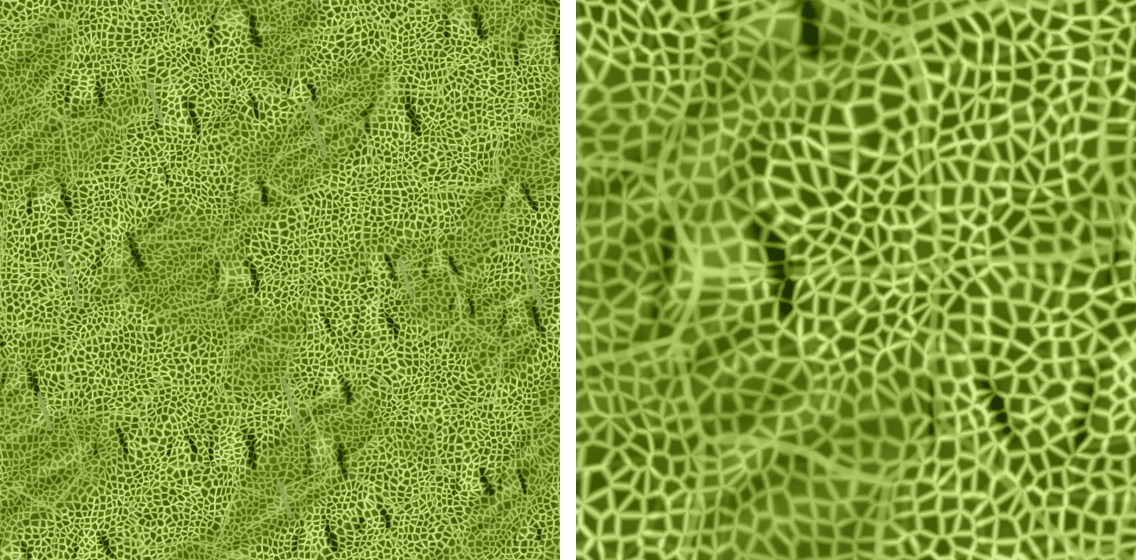
Left, the full canvas; right, a detail of the centre.
Reproduce this texture procedurally as a Shadertoy shader.

```glsl
// A green leaf surface: nested cellular nets form the veins, from fine mesh to main
// branches. Scattered arched blisters with dark rims, short pale ribs and soft
// diagonal folds are added to one tone value, which a green ramp then colours.
#define MESH_CELLS 86.0
#define TWIG_CELLS 24.0
#define BRANCH_CELLS 7.5
#define BLISTER_GRID 8.0
#define BLISTER_SHARE 0.6
#define RIB_GRID 4.6
#define RIB_SHARE 0.5
#define MESH_CONTRAST 0.86
#define FOLD_DEPTH 0.17
#define DARK_GREEN vec3(0.25, 0.34, 0.01)
#define PALE_GREEN vec3(0.78, 0.88, 0.51)
#define RIB_GREEN vec3(0.58, 0.66, 0.36)

vec2 hash2(vec2 p) {
    return fract(sin(vec2(dot(p, vec2(127.1, 311.7)), dot(p, vec2(269.5, 183.3)))) * 43758.5);
}

// Layered sines, about -1 to 1
float waves(vec2 p) {
    return 0.5 * sin(p.x + 1.7 * sin(p.y * 0.8 + 1.0))
         + 0.3 * sin(p.y * 1.7 - 1.4 * sin(p.x * 1.3))
         + 0.2 * sin(dot(p, vec2(2.3, -1.9)) + 2.0);
}

// Cellular noise: x = distance to the cell border, y = random value of the cell
vec2 cellNet(vec2 p) {
    vec2 base = floor(p), f = fract(p), nearCell = vec2(0.0), nearPoint = vec2(0.0);
    float best = 9.0;
    for (int j = -1; j <= 1; j++)
    for (int i = -1; i <= 1; i++) {
        vec2 g = vec2(i, j);
        vec2 r = g + 0.1 + 0.8 * hash2(base + g) - f;
        if (dot(r, r) < best) { best = dot(r, r); nearCell = g; nearPoint = r; }
    }
    float border = 9.0;
    for (int j = -2; j <= 2; j++)
    for (int i = -2; i <= 2; i++) {
        vec2 g = nearCell + vec2(i, j);
        vec2 r = g + 0.1 + 0.8 * hash2(base + g) - f;
        vec2 gap = r - nearPoint;
        if (dot(gap, gap) > 0.0001)
            border = min(border, dot(0.5 * (r + nearPoint), normalize(gap)));
    }
    return vec2(border, hash2(base + nearCell + 7.0).x);
}

float segment(vec2 p, vec2 a, vec2 b) {
    vec2 ab = b - a;
    return length(p - a - ab * clamp(dot(p - a, ab) / dot(ab, ab), 0.0, 1.0));
}

float bell(float x, float width) {
    return exp(-x * x / (width * width));
}

// One arched bulge: light body, heavy dark rim at right, thin one at left
float blister(vec2 q, float size) {
    q /= size;
    float y = q.y / 0.1 + 0.5;
    float x = q.x + 0.006 * y;
    float halfWidth = 0.042 * sqrt(clamp(1.0 - y, 0.0, 1.0));
    float body = smoothstep(0.006, -0.02, abs(x) - halfWidth)
               * smoothstep(-0.15, 0.3, y) * (1.0 - smoothstep(0.9, 1.05, y));
    float foot = smoothstep(-0.1, 0.08, y);
    float right = bell(x - halfWidth, 0.0075) * foot * (1.0 - smoothstep(0.3, 0.85, y));
    float left = bell(x + halfWidth, 0.005) * foot * (1.0 - smoothstep(0.15, 0.95, y));
    return 0.13 * body - 0.8 * right - 0.45 * left;
}

float blisters(vec2 p) {
    vec2 base = floor(p * BLISTER_GRID);
    float sum = 0.0;
    for (int j = -1; j <= 1; j++)
    for (int i = -1; i <= 1; i++) {
        vec2 cell = base + vec2(i, j), rnd = hash2(cell + 31.0);
        vec2 centre = (cell + 0.2 + 0.6 * hash2(cell)) / BLISTER_GRID;
        if (rnd.x < BLISTER_SHARE) sum += blister(p - centre, mix(0.45, 1.1, rnd.y));
    }
    return sum;
}

// Slanted rib pieces: x = the rib, y = its two side veins
vec2 ribs(vec2 p) {
    vec2 base = floor(p * RIB_GRID), cover = vec2(0.0);
    for (int j = -1; j <= 1; j++)
    for (int i = -1; i <= 1; i++) {
        vec2 cell = base + vec2(i, j), rnd = hash2(cell + 57.0);
        if (rnd.x > RIB_SHARE) continue;
        vec2 q = p - (cell + 0.2 + 0.6 * hash2(cell + 3.0)) / RIB_GRID;
        vec2 tip = vec2(-0.018, 0.055) * mix(0.5, 1.0, rnd.y);
        float side = min(segment(q, tip * 0.6, vec2(0.07, 0.052)),
                         segment(q, -tip * 0.4, vec2(-0.065, -0.05)));
        cover = max(cover, vec2(1.0 - smoothstep(0.0025, 0.0055, segment(q, tip, -tip)),
                                1.0 - smoothstep(0.0005, 0.0035, side)));
    }
    return cover;
}

void mainImage(out vec4 fragColor, in vec2 fragCoord) {
    vec2 p = fragCoord / min(iResolution.x, iResolution.y);
    vec2 bent = p + 0.006 * vec2(waves(p * 34.0), waves(p.yx * 31.0 + 4.0));
    float folded = smoothstep(-0.15, 0.4, waves(p * 13.0 + 2.0));

    // Three sizes of vein
    vec2 mesh = cellNet(bent * MESH_CELLS);
    float meshLine = 1.0 - smoothstep(0.0, 0.32, mesh.x);
    float twig = 1.0 - smoothstep(0.01, 0.085, cellNet(bent * TWIG_CELLS + 11.0).x);
    float branch = 1.0 - smoothstep(0.006, 0.03, cellNet(bent * BRANCH_CELLS + 23.0).x);

    // Light and shade of the surface
    float tone = 0.47 + MESH_CONTRAST * mix(1.0, 0.62, folded) * (meshLine - 0.48);
    tone += 0.12 * (mesh.y - 0.5) + 0.05 * waves(p * 45.0) - 0.07 * folded;
    float fold = sin(dot(bent, vec2(-85.0, 130.0)) + 1.5 * waves(p * 24.0));
    tone += FOLD_DEPTH * folded * fold * (0.5 + 0.5 * waves(p * 38.0 + 5.0));
    tone += 0.2 * twig * (1.0 - 0.5 * folded);
    tone = mix(tone, 0.86, branch * (0.6 + 0.25 * waves(p * 17.0)));
    vec2 rib = ribs(p + 0.1 * (bent - p));
    tone = mix(tone, 0.85, 0.75 * rib.y);
    tone = clamp(tone + blisters(bent), -0.25, 1.08);

    // Green ramp, with blue rising late
    vec3 ramp = vec3(tone, tone, pow(max(tone, 0.0), 1.25));
    vec3 color = mix(DARK_GREEN, PALE_GREEN, ramp);
    color = mix(color, RIB_GREEN, 0.85 * rib.x);
    fragColor = vec4(clamp(color, 0.0, 1.0), 1.0);
}
```
